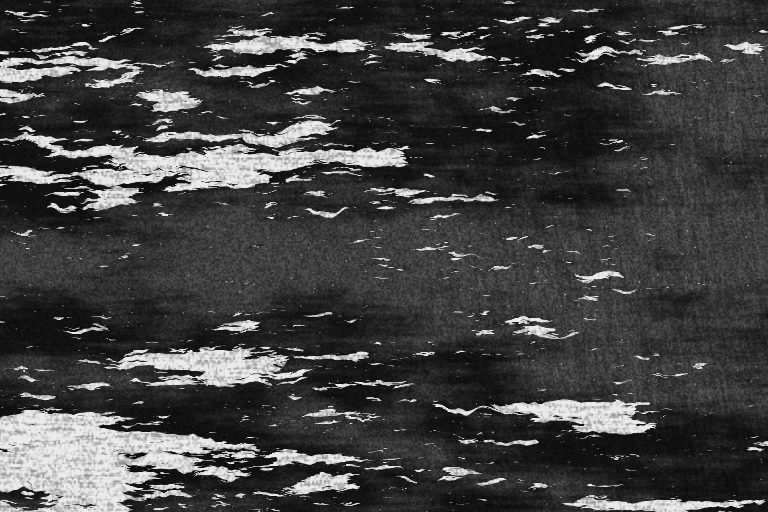
Give the GLSL for this texture, as a Shadertoy shader.

```glsl
// Weathered dark wood with torn, horizontal flakes of pale paint.
// Stretched fractal noise is cut at a threshold that soft elliptical patches
// raise or lower; mottled grey wear, grit and scratches tint the ground.

const float BLACK_WOOD = 0.068;
const float GREY_WEAR = 0.25;
const float PAINT_LIGHT = 0.92;
const float PAINT_WORN = 0.58;

float hash(vec2 cell) {
    vec3 q = fract(cell.xyx * 0.1031);
    q += dot(q, q.yzx + 33.33);
    return fract((q.x + q.y) * q.z);
}

float noise(vec2 p) {
    vec2 cell = floor(p);
    vec2 f = fract(p);
    f = f * f * (3.0 - 2.0 * f);
    float low = mix(hash(cell), hash(cell + vec2(1.0, 0.0)), f.x);
    float high = mix(hash(cell + vec2(0.0, 1.0)), hash(cell + 1.0), f.x);
    return mix(low, high, f.y);
}

// Fractal noise; each octave is turned to hide the lattice.
float fbm(vec2 p, int octaves, float gain) {
    const mat2 turn = mat2(0.8, 0.6, -0.6, 0.8);
    float sum = 0.0, total = 0.0, weight = 1.0;
    for (int i = 0; i < octaves; i++) {
        sum += weight * noise(p);
        total += weight;
        weight *= gain;
        p = turn * p * 2.03 + 17.3;
    }
    return sum / total;
}

// Soft ellipse, 1 at its centre.
float blob(vec2 p, vec2 center, vec2 radius) {
    vec2 q = (p - center) / radius;
    return exp(-dot(q, q));
}

// One small dot in a given share of the cells.
float specks(vec2 p, float share) {
    vec2 cell = floor(p);
    vec2 center = 0.3 + 0.4 * vec2(hash(cell + 5.0), hash(cell + 9.0));
    float dot1 = 1.0 - smoothstep(0.1, 0.3, length(p - cell - center));
    return dot1 * step(hash(cell), share);
}

// How much paint survives around p.
float paintDensity(vec2 p) {
    // large torn sheets
    float d = 0.42 * blob(p - vec2(0.0, 0.07 * (p.x - 0.33)), vec2(0.32, 0.66), vec2(0.35, 0.042));
    d += 0.40 * blob(p + vec2(0.0, 0.08 * p.x), vec2(0.12, 0.14), vec2(0.38, 0.065));
    d += 0.24 * blob(p, vec2(0.10, 0.04), vec2(0.28, 0.05));
    d += 0.40 * blob(p, vec2(0.42, 0.29), vec2(0.15, 0.036));
    // broken streaks
    d += 0.13 * blob(p, vec2(0.85, 0.88), vec2(0.38, 0.055));
    d += 0.11 * blob(p, vec2(0.15, 0.88), vec2(0.40, 0.15));
    d += 0.06 * blob(p, vec2(0.98, 0.50), vec2(0.25, 0.10));
    d += 0.09 * blob(p, vec2(0.75, 0.22), vec2(0.38, 0.10));
    d += 0.17 * blob(p, vec2(1.22, 0.18), vec2(0.13, 0.04));
    d += 0.15 * blob(p, vec2(1.25, 0.65), vec2(0.12, 0.05));
    d += 0.15 * blob(p, vec2(1.20, 0.91), vec2(0.13, 0.04));
    d += 0.20 * blob(p, vec2(1.35, 0.015), vec2(0.20, 0.012));
    d += 0.28 * blob(p, vec2(0.07, 0.50), vec2(0.05, 0.02));
    // areas worn clean
    d -= 0.14 * blob(p, vec2(0.35, 0.45), vec2(0.55, 0.08));
    d -= 0.13 * blob(p, vec2(1.48, 0.55), vec2(0.25, 0.45));
    return d;
}

// Positive inside a flake: broad flakes joined with small chips.
float flakeField(vec2 p, float density) {
    density += 0.18 * (noise(p * vec2(5.0, 14.0) + 2.0) - 0.5);
    // ragged, torn outline
    p.y += 0.022 * (fbm(p * vec2(22.0, 15.0), 3, 0.6) - 0.5) - 0.02 * p.x;
    float broad = fbm(p * vec2(7.0, 46.0) + 3.7, 5, 0.58) - 0.74 + density;
    float chips = fbm(p * vec2(19.0, 105.0) + 41.0, 4, 0.55) - 0.775 + 0.5 * density;
    return max(broad, chips);
}

float groundTone(vec2 p, float density) {
    // mottled grey wear
    float wear = fbm(p * vec2(3.5, 8.0) + 8.0, 6, 0.65) - 0.4 * density;
    wear += 0.29 * blob(p, vec2(0.33, 0.47), vec2(0.55, 0.11));
    wear += 0.22 * blob(p, vec2(1.45, 0.60), vec2(0.35, 0.50));
    wear += 0.25 * blob(p, vec2(0.05, 0.27), vec2(0.20, 0.06));
    // horizontal wood grain
    wear += 0.20 * (fbm(p * vec2(9.0, 110.0), 2, 0.6) - 0.5);
    float tone = mix(BLACK_WOOD, GREY_WEAR, smoothstep(0.34, 0.82, wear));
    // faint, broken, near-vertical scratches, strongest on the right
    float scratch = fbm(vec2(p.x + 0.18 * p.y, p.y) * vec2(150.0, 24.0), 3, 0.7) - 0.5;
    tone *= 1.0 + 0.6 * scratch * smoothstep(0.3, 1.2, p.x);
    // fine grit and rare pale specks
    tone *= 0.68 + 0.64 * noise(p * 330.0);
    return tone + 0.3 * specks(p * vec2(110.0, 150.0), 0.015);
}

float paintTone(vec2 p) {
    float lines = fbm(p * vec2(30.0, 210.0), 2, 0.6);
    float grit = noise(p * vec2(260.0, 200.0));
    float worn = smoothstep(0.35, 0.9, 0.55 * lines + 0.45 * grit);
    return mix(PAINT_LIGHT, PAINT_WORN, worn);
}

void mainImage(out vec4 fragColor, in vec2 fragCoord) {
    vec2 p = fragCoord / iResolution.y;
    float density = paintDensity(p);
    float field = flakeField(p, density);

    // dark rim where paint has lifted off the wood
    float rim = smoothstep(-0.08, 0.0, field);
    float ground = groundTone(p, density) * mix(1.0, 0.7, rim);

    float edge = 0.55 * fwidth(field) + 0.002;
    float paint = smoothstep(-edge, edge, field);
    fragColor = vec4(vec3(mix(ground, paintTone(p), paint)), 1.0);
}
```
